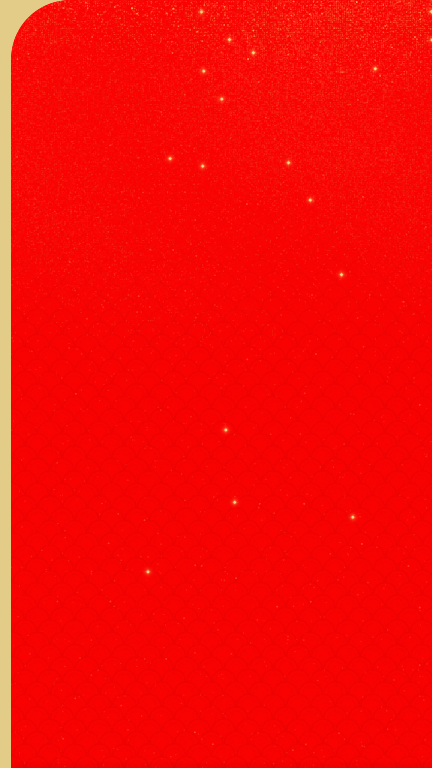
This background is drawn by a Shadertoy shader. Its source:

```glsl
// Red panel with a rounded gold border, faint scale pattern and falling gold glitter.

float hash(vec2 p) {
    p = fract(p * vec2(0.1031, 0.1137));
    p += dot(p, p.yx + 33.33);
    return fract((p.x + p.y) * p.x * 47.3);
}

// Cellular specks: one jittered dot in a share of the cells
float specks(vec2 p, float cells, float share, float radius) {
    vec2 g = p * cells, id = floor(g);
    float pick = hash(id + cells);
    vec2 centre = 0.3 + 0.4 * vec2(hash(id + 17.3), hash(id + 71.9));
    float soft = cells / iResolution.x;
    float d = length(fract(g) - centre);
    float dotShape = 1.0 - smoothstep(radius - 0.5 * soft, radius + 0.5 * soft, d);
    return dotShape * step(pick, share) * (0.4 + 0.6 * hash(id + 5.1));
}

// Glowing stars with a small halo and a faint cross
float stars(vec2 p, float cells, float share) {
    vec2 g = p * cells, id = floor(g);
    vec2 centre = 0.2 + 0.6 * vec2(hash(id + 31.7), hash(id + 83.2));
    vec2 d = (fract(g) - centre) / cells;
    float core = exp(-dot(d, d) / 0.000009);
    float halo = 0.3 * exp(-dot(d, d) / 0.00006);
    float cross = 0.4 * exp(-min(abs(d.x), abs(d.y)) * 900.0 - length(d) * 250.0);
    return (core + halo + cross) * step(hash(id + 9.4), share);
}

// Overlapping scallops: the lower row hides the one above it
float scaleLines(vec2 p) {
    vec2 g = p / 0.0575;
    float row = floor(g.y * 2.0), d = 1.0;
    for (int i = 0; i < 2; i++) {
        float r = row + float(i);
        vec2 q = vec2(fract(g.x + 0.5 * mod(r, 2.0)) - 0.5, g.y - 0.5 * r);
        d = length(q);
        if (d < 0.5) break;
    }
    float outer = 1.0 - smoothstep(0.02, 0.08, abs(d - 0.48));
    float inner = 1.0 - smoothstep(0.01, 0.07, abs(d - 0.3));
    return outer + 0.35 * inner;
}

void mainImage(out vec4 fragColor, in vec2 fragCoord) {
    vec2 p = fragCoord / iResolution.x;
    float top = iResolution.y / iResolution.x;
    float h = p.y / top;

    // Red ground with faint scales and a darker foot
    vec3 color = vec3(0.985, 0.006, 0.006);
    float grain = hash(floor(p * 288.0));
    color.r -= 0.035 * scaleLines(p) * (1.0 - 0.7 * smoothstep(0.5, 0.8, h));
    color.r -= 0.02 * grain + 0.05 * (1.0 - smoothstep(0.0, 0.012, h));

    // Glitter thickens upwards, in loose drifts leaning to the right
    float drift = 0.75 + 0.25 * sin(p.x * 7.0 + 2.0 * sin(p.y * 5.0) + 1.0);
    float fall = smoothstep(0.42, 1.02, h);
    float crown = smoothstep(0.87, 1.02, h + 0.06 * (p.x - 0.5));
    float amount = fall * drift;
    color += vec3(0.0, 0.12, 0.07) * amount * grain * grain;
    float dust = 0.4 * specks(p, 210.0, 0.40 * amount + 0.15 * crown, 0.36);
    dust += 0.55 * specks(p + 3.7, 130.0, 0.10 * amount + 0.15 * crown, 0.24);
    dust += 0.9 * specks(p + 8.1, 75.0, 0.025 * amount + 0.10 * crown, 0.16);
    color = mix(color, vec3(1.0, 0.60, 0.30), min(dust * (0.45 + 0.55 * crown), 1.0));

    // Sparse bright stars
    float starShare = 0.17 * smoothstep(0.52, 0.95, h) * smoothstep(0.1, 0.6, p.x);
    float star = stars(p + 2.3, 15.0, starShare + 0.08 * crown);
    color = mix(color, vec3(1.0, 0.83, 0.45), min(star, 1.0));

    // Gold border at the left, rounded into the top edge
    float radius = 0.137;
    vec2 corner = vec2(0.0255 + radius, top - radius);
    vec2 q = vec2(corner.x - p.x, p.y - corner.y);
    float edge = length(max(q, 0.0)) + min(max(q.x, q.y), 0.0) - radius;
    // The panel runs past the top beyond the corner
    if (q.x < 0.0) edge = -1.0;
    float pixel = 1.0 / iResolution.x;
    color = mix(color, vec3(0.885, 0.80, 0.535), smoothstep(-0.5 * pixel, 0.5 * pixel, edge));

    fragColor = vec4(clamp(color, 0.0, 1.0), 1.0);
}
```
